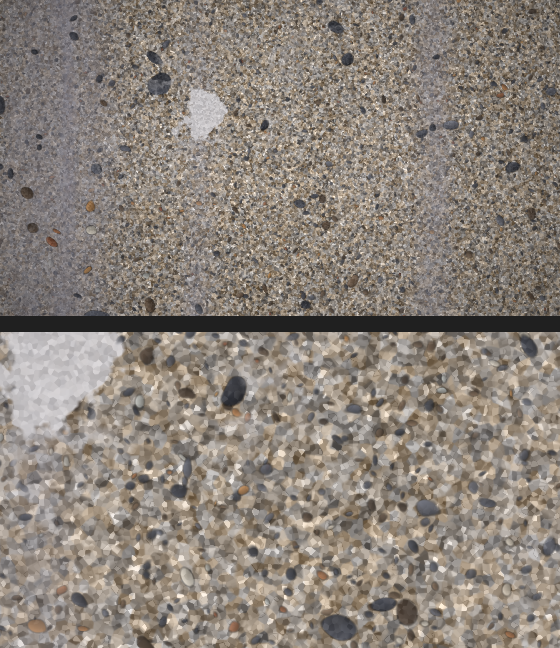
Top: the whole. Bottom: its middle third, enlarged.
Give the GLSL for this texture, as a Shadertoy shader.

```glsl
vec3 hash3(vec2 p) {
    vec3 q = fract(p.xyx * vec3(0.1031, 0.1030, 0.0973));
    q += dot(q, q.yxz + 33.33);
    return fract((q.xxy + q.yzz) * q.zyx);
}

float noise(vec2 p) {
    vec2 i = floor(p), f = fract(p);
    f = f * f * (3.0 - 2.0 * f);
    return mix(mix(hash3(i).x, hash3(i + vec2(1, 0)).x, f.x),
               mix(hash3(i + vec2(0, 1)).x, hash3(i + vec2(1, 1)).x, f.x), f.y);
}

float fbm(vec2 p) {
    float sum = 0.0, amp = 0.53;
    for (int i = 0; i < 4; i++) {
        sum += amp * noise(p);
        p = mat2(1.6, 1.2, -1.2, 1.6) * p + 7.3;
        amp *= 0.5;
    }
    return sum;
}

// Soft Voronoi blend of random values, one per sand grain
vec3 sandGrains(vec2 p) {
    vec2 cell = floor(p);
    vec4 sum = vec4(0.0);
    for (int y = -1; y <= 1; y++)
    for (int x = -1; x <= 1; x++) {
        vec2 id = cell + vec2(x, y);
        vec2 d = id + hash3(id + 41.0).xy - p;
        sum += exp(-13.0 * dot(d, d)) * vec4(hash3(id), 1.0);
    }
    return sum.rgb / sum.a;
}

vec3 stoneColor(float pick, float shade) {
    vec3 c = mix(vec3(0.19, 0.20, 0.23), vec3(0.35, 0.36, 0.40), shade * shade);
    if (pick > 0.55) c = mix(vec3(0.20, 0.17, 0.15), vec3(0.40, 0.33, 0.27), shade);
    if (pick > 0.84) c = mix(vec3(0.44, 0.25, 0.20), vec3(0.62, 0.46, 0.28), shade);
    if (pick > 0.92) c = mix(vec3(0.55, 0.57, 0.57), vec3(0.72, 0.68, 0.62), shade);
    return c;
}

// Scattered stones: colour in rgb, coverage in a
vec4 stones(vec2 p, float scale, float density, float radius) {
    vec2 cell = floor(p * scale);
    vec4 result = vec4(0.0);
    float blur = 0.0016 + 0.7 / iResolution.y;
    float wobble = noise(p * 0.9 / radius + scale) - 0.5;
    for (int y = -1; y <= 1; y++)
    for (int x = -1; x <= 1; x++) {
        vec2 id = cell + vec2(x, y);
        vec3 place = hash3(id + scale * 3.7);
        vec3 look = hash3(id + scale * 5.1 + 90.0);
        if (place.z > density) continue;
        vec2 d = p - (id + place.xy) / scale;
        float angle = look.x * 3.14159;
        d = mat2(cos(angle), -sin(angle), sin(angle), cos(angle)) * d;
        d.y *= mix(1.15, 2.1, look.y);
        float size = radius * mix(0.55, 1.2, look.z * look.z);
        float edge = length(d) - size * (1.0 + 0.75 * wobble);
        float cover = 1.0 - smoothstep(-blur, blur, edge);
        vec3 tint = stoneColor(fract(look.z * 17.0), fract(look.y * 23.0));
        tint *= 1.0 + 0.25 * clamp(d.y / size, -1.0, 1.0);
        result = mix(result, vec4(tint, 1.0), cover);
    }
    return result;
}

float band(float x, float center, float width) {
    float d = (x - center) / width;
    return exp(-d * d);
}

void mainImage(out vec4 fragColor, in vec2 fragCoord) {
    vec2 p = fragCoord / iResolution.y;
    vec2 uv = fragCoord / iResolution.xy;

    // Sandy cement with coarse and fine grains
    vec3 coarse = sandGrains(p * 100.0);
    vec3 fine = sandGrains(p * 190.0 + 13.0);
    float cloud = fbm(p * 5.0);
    vec3 color = mix(vec3(0.535, 0.495, 0.445), vec3(0.585, 0.545, 0.505), cloud);
    color += (coarse.x - 0.5) * 0.27 + (fine.x - 0.5) * 0.25;
    color += (coarse.y - 0.5) * vec3(0.07, 0.01, -0.07);
    color += 0.17 * smoothstep(0.78, 0.95, fine.y);

    // Aggregate from specks to pebbles
    vec4 layer = stones(p, 62.0, 0.30, 0.0052);
    color = mix(color, layer.rgb, layer.a * 0.8);
    layer = stones(p, 27.0, 0.26, 0.0095);
    color = mix(color, layer.rgb, layer.a * 0.85);

    // Lavender film running down the wall
    float x = uv.x + 0.025 * (fbm(vec2(p.x * 5.0, p.y * 3.0)) - 0.5);
    float film = band(x, 0.12, 0.075) + 0.5 * band(x, 0.02, 0.05)
               + 0.65 * band(x, 0.355, 0.022) * (1.0 - 0.6 * uv.y)
               + 0.6 * band(x, 0.77, 0.035);
    film *= 0.35 + 0.8 * fbm(vec2(p.x * 28.0, p.y * 5.0));
    vec3 filmColor = vec3(0.545, 0.535, 0.585) + (fine.z - 0.5) * 0.14;
    color = mix(color, filmColor, clamp(film * 0.8, 0.0, 0.75));

    layer = stones(p, 11.0, 0.23, 0.019);
    color = mix(color, layer.rgb + (fine.x - 0.5) * 0.09, layer.a * 0.9);
    layer = stones(p, 4.0, 0.28, 0.036);
    color = mix(color, layer.rgb + (fine.x - 0.5) * 0.09, layer.a * 0.92);

    // Curled lime deposits and one thick white patch
    float curl = 1.0 - abs(2.0 * fbm(p * 17.0) - 1.0);
    float lime = smoothstep(0.82, 0.99, curl) * smoothstep(0.48, 0.68, fbm(p * 4.0 + 20.0));
    lime *= 0.3 + 0.7 * band(uv.x, 0.4, 0.16);
    color = mix(color, vec3(0.67, 0.66, 0.67) + (fine.x - 0.5) * 0.15, lime * 0.65);
    vec2 d = p - vec2(0.635, 0.635);
    d = mat2(0.87, 0.5, -0.5, 0.87) * d;
    d = vec2(0.87 * d.x - 0.5 * d.y + 0.5 * d.y, d.y);
    float patchEdge = length(d / vec2(0.062, 0.072)) + 2.0 * (fbm(p * 24.0) - 0.5);
    float whitePatch = 1.0 - smoothstep(0.88, 1.05, patchEdge);
    color = mix(color, vec3(0.77, 0.76, 0.77) + (fine.x - 0.5) * 0.13, whitePatch * 0.92);

    // Lamp falloff toward the corners
    vec2 c = (uv - vec2(0.52, 0.5)) * vec2(1.0, 0.75);
    color *= 1.06 - 0.85 * dot(c, c);
    fragColor = vec4(clamp(color, 0.0, 1.0), 1.0);
}
```
